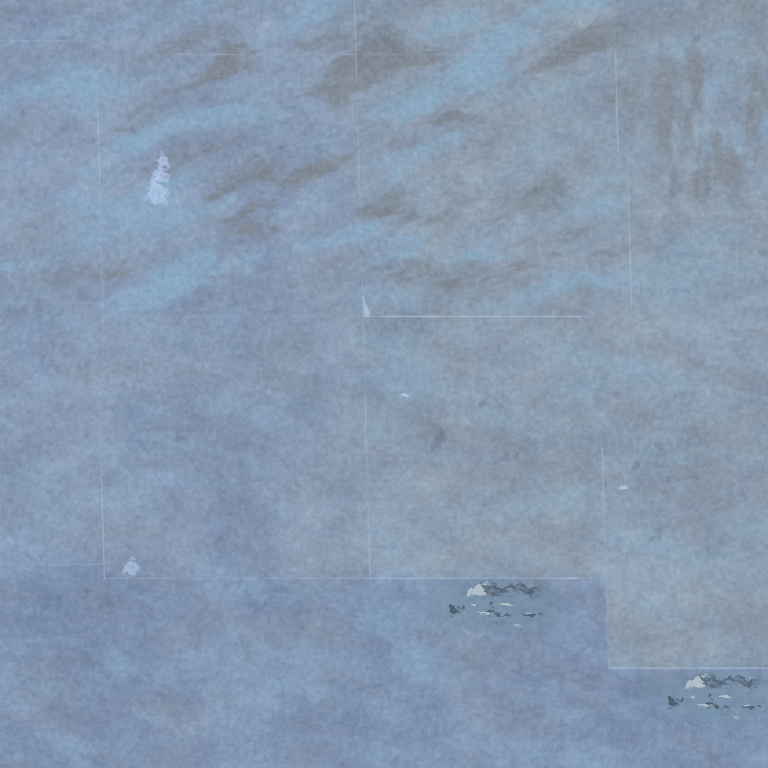
Give the GLSL for this texture, as a Shadertoy shader.

```glsl
vec2 hash2(vec2 p) {
    p = vec2(dot(p, vec2(127.1, 311.7)), dot(p, vec2(269.5, 183.3)));
    return fract(sin(p) * 43758.5) * 2.0 - 1.0;
}

float gradientNoise(vec2 p) {
    vec2 i = floor(p), f = fract(p);
    vec2 u = f * f * f * (f * (f * 6.0 - 15.0) + 10.0);
    vec2 e = vec2(1, 0);
    float low = mix(dot(hash2(i), f), dot(hash2(i + e), f - e), u.x);
    float high = mix(dot(hash2(i + e.yx), f - e.yx), dot(hash2(i + 1.0), f - 1.0), u.x);
    return mix(low, high, u.y);
}

float fbm(vec2 p) {
    float sum = 0.0, amp = 0.6;
    for (int k = 0; k < 5; k++) {
        sum += amp * gradientNoise(p);
        p = mat2(1.6, 1.2, -1.2, 1.6) * p + 7.3;
        amp *= 0.55;
    }
    return sum;
}

// Coverage of the region where the distance is negative
float cover(float d, float soft) {
    return 1.0 - smoothstep(-soft, soft, d);
}

float segment(vec2 p, vec2 a, vec2 b) {
    vec2 pa = p - a, ba = b - a;
    return length(pa - ba * clamp(dot(pa, ba) / dot(ba, ba), 0.0, 1.0));
}

void mainImage(out vec4 fragColor, in vec2 fragCoord) {
    vec2 p = fragCoord / iResolution.xy;
    float aa = max(1.0 / iResolution.y, 0.0012);
    vec3 chalk = vec3(0.70, 0.79, 0.89);

    // Slab grid: leaning columns, the outer ones slipped vertically
    float lean = 0.027 * (p.y - 0.5) + 0.043 * step(p.y, 0.415) * step(0.7, p.x);
    lean += 0.008 * cover(p.y - 0.53, 0.02) * step(p.x, 0.3) - 0.012 * step(0.7, p.x) * step(p.y, 0.8);
    float gx = (p.x - 0.137 + lean) / 0.338;
    float column = floor(gx);
    float slip = column > 1.5 ? -0.117 : column < -0.5 ? 0.018 : 0.0;
    float gy = (p.y - 0.247 - slip) / 0.341;
    float row = floor(gy);

    // Cloudy stone, with a slight tone for each slab
    float cloud = fbm(p * vec2(5.0, 6.0) + 3.0);
    float mottled = fbm(p * vec2(19.0, 25.0) + 11.0);
    vec3 color = mix(vec3(0.485, 0.55, 0.655), vec3(0.57, 0.645, 0.745), 0.54 + 0.9 * cloud + 0.9 * mottled);
    color += vec3(0.02, 0.012, -0.02) * smoothstep(0.3, 0.6, p.x) * step(-0.5, row);
    color += vec3(0.03, 0.01, -0.02) * fbm(p * 9.0 + 31.0);
    color -= vec3(0.035, 0.03, 0.02) * cover(gy, 0.08);

    // Slanted pale veins and ochre stains, strongest in the upper slabs
    float upper = smoothstep(0.56, 0.63, p.y) * (1.0 - smoothstep(0.77, 0.83, p.x));
    float stained = upper * smoothstep(0.05, 0.2, p.x);
    vec2 rising = vec2(p.x + 0.3 * p.y, p.y - 0.3 * p.x);
    vec2 falling = vec2(p.x - 0.3 * p.y, p.y + 0.3 * p.x);
    float upStreak = fbm(rising * vec2(6.0, 19.0) + 0.8 * cloud + 21.0);
    float downStreak = fbm(falling * vec2(7.0, 19.0) + 0.8 * cloud + 43.0);
    float streak = mix(downStreak, upStreak, smoothstep(0.54, 0.62, p.y));
    color = mix(color, vec3(0.54, 0.67, 0.775), (0.4 + 0.4 * upper) * smoothstep(-0.02, 0.28, -streak));
    color = mix(color, vec3(0.49, 0.515, 0.545), (0.2 + 0.55 * stained) * smoothstep(0.04, 0.28, streak));

    // Upright rust runs at the upper right
    float run = fbm(p * vec2(26.0, 11.0) + 5.0);
    float runArea = cover(length((p - vec2(0.92, 0.86)) * vec2(1.3, 0.8)) - 0.12, 0.09);
    color = mix(color, vec3(0.49, 0.495, 0.51), 0.6 * runArea * smoothstep(-0.08, 0.25, run));

    // Soft blots, fine grain and a few pinholes
    float blot = fbm(p * 45.0 + 61.0);
    color += vec3(0.035, 0.045, 0.05) * blot;
    color += 0.05 * gradientNoise(p * 110.0) + 0.045 * gradientNoise(p * 210.0);
    color -= 0.06 * smoothstep(0.4, 0.6, gradientNoise(p * 50.0 + 2.0));

    // Thin joints, worn away in places
    float wear = smoothstep(-0.2, 0.25, gradientNoise(p * 7.0 + 1.7));
    float nick = 0.75 + 0.6 * gradientNoise(p * 60.0);
    float joint = round(gx);
    float upright = cover(abs(gx - joint) * 0.338 - 0.0006, aa);
    upright *= step(joint > 1.5 ? 0.13 : 0.245, p.y) * (0.12 + 0.6 * wear) * nick;
    float level = cover(abs(gy - round(gy)) * 0.341 - 0.0006, aa);
    float sharpEdge = column > 1.5 ? step(p.y, 0.3) : 0.25 + 0.75 * step(p.y, 0.65) * step(p.x, 0.755);
    level *= column > 0.5 ? 0.95 * sharpEdge * nick : (0.08 + 0.3 * wear) * nick;
    color = mix(color, chalk, clamp(max(upright, level), 0.0, 1.0));
    float tick = segment(p, vec2(0.473, 0.612), vec2(0.478, 0.592));
    color = mix(color, chalk, 0.75 * cover(tick - 0.001 - 0.003 * cover(p.y - 0.6, 0.01), 0.002));

    // Broken edges, the same damage under two neighbouring slabs
    for (int k = 0; k < 2; k++) {
        vec2 d = p - vec2(0.66, 0.232) - float(k) * vec2(0.285, -0.12);
        vec2 w = d + 0.03 * vec2(fbm(d * 40.0), fbm(d * 40.0 + 9.0));
        float ragged = fbm(d * vec2(50.0, 90.0) + 3.0);
        float area = cover(length((d + vec2(0.02, 0.015)) * vec2(1.0, 2.2)) - 0.08, 0.04);
        area *= step(d.y, 0.015);
        color = mix(color, vec3(0.45, 0.55, 0.63), 0.5 * area);
        float pit = cover(length(w * vec2(1.0, 4.0)) - 0.05 + 0.09 * ragged, 0.012) * step(d.y, 0.015);
        float crack = cover(segment(w, vec2(-0.08, -0.021), vec2(0.045, -0.038)) - 0.001 - 0.015 * ragged, 0.002);
        color = mix(color, vec3(0.27, 0.33, 0.38), max(0.8 * pit * smoothstep(-0.2, 0.2, ragged), 0.8 * crack));
        float flakes = area * smoothstep(0.2, 0.32, fbm(d * vec2(40.0, 80.0) + 17.0));
        float scab = cover(length(w + vec2(0.042, 0.003)) - 0.009, 0.002);
        color = mix(color, vec3(0.75, 0.80, 0.82), 0.8 * max(flakes, scab));

        // Small chip and smudge higher on the slab
        vec2 c = d - vec2(-0.132, 0.254) + 0.012 * vec2(ragged, blot);
        color = mix(color, chalk, 0.85 * cover(length(c * vec2(1.0, 2.5)) - 0.006, 0.003));
        color -= 0.07 * cover(length(w - vec2(-0.09, 0.192)) - 0.006, 0.007);
    }

    // Spots of spilled plaster
    for (int k = 0; k < 4; k++) {
        float n = float(k);
        vec2 center = k < 3 ? vec2(0.204 + 0.004 * n, 0.748 + 0.021 * n) : vec2(0.171, 0.26);
        float spot = length(p - center) - (k < 3 ? 0.014 - 0.003 * n : 0.009);
        float patchy = fbm(p * 90.0);
        color = mix(color, vec3(0.70, 0.79, 0.93), cover(spot + 0.022 * patchy, 0.003) * clamp(0.75 + patchy, 0.0, 1.0));
    }

    fragColor = vec4(clamp(color, 0.0, 1.0), 1.0);
}
```
